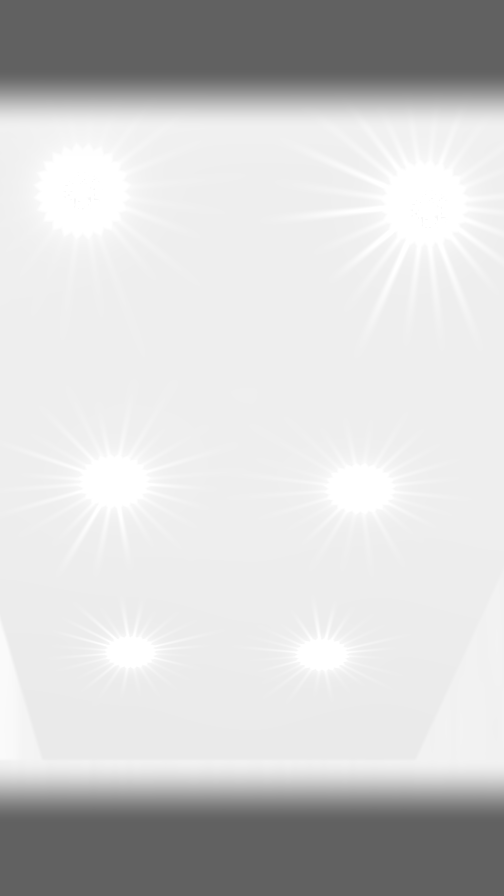
Write a WebGL 1 fragment shader that draws this background.

```glsl
precision highp float;
// A pale ceiling with six glowing downlights in perspective, between dark soft bars.
// Each lamp is an ellipse distance with a scalloped rim, a halo and hashed angular rays;
// slanted half-planes make the walls, and smooth ramps make the bars.
uniform vec2 u_resolution;

#define BAR_GREY 0.38
#define CEILING_GREY 0.934
#define WALL_GREY 0.953
#define RAY_COUNT 24.0
#define RAY_WIDTH 0.36
#define RIM_SPIKE 0.13
#define RIM_SOFT 0.11
#define HALO_GAIN 0.5
#define TAU 6.283185

float hash(vec2 p) {
  return fract(sin(dot(p, vec2(127.1, 311.7))) * 43758.5453);
}

float noise(vec2 p) {
  vec2 i = floor(p), f = fract(p);
  f = f * f * (3.0 - 2.0 * f);
  return mix(mix(hash(i), hash(i + vec2(1.0, 0.0)), f.x),
             mix(hash(i + vec2(0.0, 1.0)), hash(i + 1.0), f.x), f.y);
}

// White light of one lamp; bias makes the rays stronger on one side.
float lamp(vec2 p, vec2 centre, vec2 radius, float reach, float gain, vec2 bias) {
  vec2 q = (p - centre) / radius;
  float d = max(length(q), 0.001);
  float turn = (atan(q.y, q.x) / TAU + 0.5) * RAY_COUNT;
  float id = mod(floor(turn), RAY_COUNT);
  float rnd = hash(vec2(id, centre.x * 10.0));
  float across = fract(turn) - 0.5;

  // Disc with a spiky soft rim, and the halo around it.
  float rim = 0.98 + RIM_SPIKE * (0.5 - 2.0 * abs(across));
  float disc = 1.0 - smoothstep(rim - RIM_SOFT, rim + RIM_SOFT, d);
  float halo = HALO_GAIN * exp(-3.0 * max(d - 1.0, 0.0));

  // Rays of uneven length, jittered about the middle of their sector.
  float shifted = abs(across + (rnd - 0.5) * 0.3);
  float ray = 1.0 - smoothstep(0.0, RAY_WIDTH / sqrt(max(d, 1.0)), shifted);
  float span = reach * mix(0.65, 1.0, rnd);
  ray *= 1.0 - smoothstep(0.8, span, d);
  ray *= gain * mix(0.4, 1.1, hash(vec2(id, centre.y * 7.0)));
  ray *= clamp(1.0 + dot(bias, q / d), 0.0, 1.8);
  return max(disc, halo + ray);
}

// Faint specks in a small ring inside a large lamp.
float specks(vec2 p, vec2 centre) {
  vec2 q = p - centre;
  float ring = 1.0 - smoothstep(0.006, 0.014, abs(length(q) - 0.027));
  return ring * smoothstep(0.72, 0.9, noise(q * 260.0));
}

void main() {
  // Unit of length: the canvas width; the height is 16/9.
  vec2 uv = gl_FragCoord.xy / u_resolution;
  vec2 p = uv * vec2(1.0, 16.0 / 9.0);
  float soft = 0.005;

  // Ceiling, a little darker toward the far end.
  float grey = CEILING_GREY - 0.016 * (1.0 - smoothstep(0.25, 0.85, p.y));
  grey += 0.004 * (noise(p * 4.0) - 0.5);

  // Side walls and far wall with faint vertical streaks.
  float leftEdge = 0.083 * (0.551 - p.y) / 0.278;
  float rightEdge = 1.0 - 0.174 * (0.650 - p.y) / 0.377;
  float left = 1.0 - smoothstep(-soft, soft, p.x - leftEdge);
  float right = smoothstep(-soft, soft, p.x - rightEdge);
  float far = 1.0 - smoothstep(0.266, 0.274, p.y);
  float streaks = 0.010 * (noise(p * vec2(70.0, 6.0)) - 0.5);
  grey = mix(grey, WALL_GREY - 0.006 + streaks, right);
  grey = mix(grey, WALL_GREY + 0.03 * (1.0 - smoothstep(0.0, 0.06, p.x)) + streaks, left);
  grey = mix(grey, WALL_GREY - 0.008 + streaks, far);

  // Lamps: near, middle and far pairs.
  vec2 nearLeft = vec2(0.164, 1.398), nearRight = vec2(0.843, 1.373);
  float light = lamp(p, nearLeft, vec2(0.096), 4.2, 0.20, vec2(0.8, -0.2));
  light += lamp(p, nearRight, vec2(0.090), 4.2, 0.80, vec2(-0.35, -0.25));
  light += lamp(p, vec2(0.227, 0.822), vec2(0.074, 0.056), 4.2, 0.70, vec2(0.0, -0.25));
  light += lamp(p, vec2(0.715, 0.808), vec2(0.073, 0.052), 4.2, 0.42, vec2(0.0, -0.1));
  light += lamp(p, vec2(0.259, 0.484), vec2(0.054, 0.034), 4.0, 0.60, vec2(0.0, 0.3));
  light += lamp(p, vec2(0.639, 0.479), vec2(0.056, 0.034), 4.0, 0.55, vec2(0.0, 0.3));
  grey = mix(grey, 1.0, clamp(light, 0.0, 1.0));
  grey -= 0.03 * (specks(p, nearLeft) + specks(p, nearRight - vec2(-0.01, 0.012)));

  // Pale haze beside the bars, then the soft bars themselves.
  float haze = smoothstep(0.80, 0.90, uv.y) + 1.0 - smoothstep(0.11, 0.16, uv.y);
  grey = mix(grey, 0.97, 0.4 * haze);
  float room = smoothstep(0.080, 0.152, uv.y) * (1.0 - smoothstep(0.856, 0.924, uv.y));
  gl_FragColor = vec4(vec3(mix(BAR_GREY, grey, room)), 1.0);
}
```
